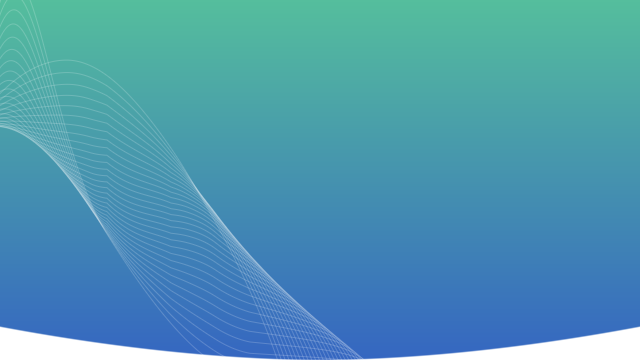
This background is drawn by a Shadertoy shader. Its source:

```glsl
const vec3 SKY_TOP = vec3(0.332, 0.745, 0.614);
const vec3 SKY_BOTTOM = vec3(0.208, 0.400, 0.757);
const int STRANDS = 30;

// Cubic from a to b (x, y), with slopes at both ends, held constant outside
float hermite(float x, vec2 a, vec2 b, float slopeA, float slopeB) {
    float span = b.x - a.x;
    float t = clamp((x - a.x) / span, 0.0, 1.0);
    float t2 = t * t, t3 = t2 * t;
    return mix(a.y, b.y, 3.0 * t2 - 2.0 * t3)
         + span * (slopeA * (t3 - 2.0 * t2 + t) + slopeB * (t3 - t2));
}

// Depth of the ribbon's outer rail, measured down from the top
float upperRail(float x) {
    vec2 crest = vec2(0.185, 0.167), bend = vec2(0.521, 0.481);
    if (x < crest.x) return crest.y + 0.093 * pow(1.0 - x / crest.x, 2.0);
    if (x < bend.x) return hermite(x, crest, bend, 0.0, 1.55);
    return hermite(x, bend, vec2(1.06, 1.04), 1.55, 0.85);
}

float lowerRail(float x) {
    vec2 bend = vec2(0.289, 0.637);
    if (x < bend.x) return hermite(x, vec2(0.0, 0.352), bend, 0.1, 1.6);
    return hermite(x, bend, vec2(0.694, 1.05), 1.6, 0.15);
}

// Rails, then the strand that touches the lower and the upper fold at x
vec4 ribbonAt(float x) {
    float lowFold = min(0.34 + 0.35 * x + 6.3 * x * x, 1.0);
    float highFold = clamp((x - 0.475) * 1.6, 0.0, 0.9);
    return vec4(upperRail(x), lowerRail(x), lowFold, highFold);
}

// Strand s in 0..1: folded along the lower rail first, then the upper one
float strandDepth(vec4 ribbon, float s, float x) {
    float a = (s - ribbon.z) / ribbon.z;
    float b = (s - ribbon.w) / (1.0 - ribbon.w);
    float leftPart = mix(ribbon.y, ribbon.x, a * a);
    float rightPart = mix(ribbon.x, ribbon.y, b * b);
    return mix(leftPart, rightPart, smoothstep(0.25, 0.6, x));
}

// Antialiased coverage of a line of the given width
float lineCoverage(float dist, float width, float pixel) {
    float drawn = max(width, pixel);
    return clamp((0.5 * (drawn + pixel) - dist) / pixel, 0.0, 1.0) * width / drawn;
}

float ribbonOpacity(vec2 p, float pixel, float lineWidth, float lineAlpha) {
    const float STEP = 0.002;
    vec4 here = ribbonAt(p.x), ahead = ribbonAt(p.x + STEP);
    float clearness = 1.0;
    for (int i = 0; i < STRANDS; i++) {
        float s = float(i) / float(STRANDS - 1);
        float depth = strandDepth(here, s, p.x);
        float slope = (strandDepth(ahead, s, p.x + STEP) - depth) / STEP;
        float dist = abs(1.0 - p.y - depth) / sqrt(1.0 + slope * slope);
        clearness *= 1.0 - lineAlpha * lineCoverage(dist, lineWidth, pixel);
    }
    return 1.0 - clearness;
}

void mainImage(out vec4 fragColor, in vec2 fragCoord) {
    float pixel = 1.0 / iResolution.y;
    vec2 p = fragCoord * pixel;

    // Vertical gradient
    vec3 color = mix(SKY_BOTTOM, SKY_TOP, p.y);

    // Fine woven ribbon
    color = mix(color, vec3(1.0), ribbonOpacity(p, pixel, 0.0022, 0.24));

    // White base with a shallow bowl edge
    float across = abs(2.0 * fragCoord.x / iResolution.x - 1.0);
    float edge = 0.0926 * pow(across, 1.8);
    color = mix(color, vec3(1.0), smoothstep(-pixel, pixel, edge - p.y));

    fragColor = vec4(color, 1.0);
}
```
